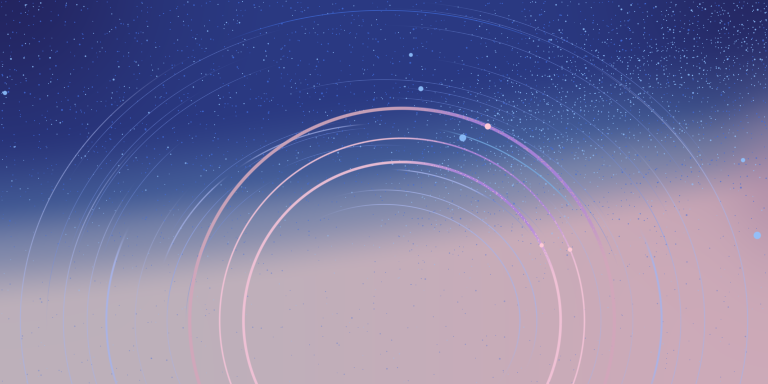
This background is drawn by a Shadertoy shader. Its source:

```glsl
const vec3 PINK = vec3(0.95, 0.76, 0.84);
const vec3 VIOLET = vec3(0.66, 0.50, 0.87);
const vec3 ICE = vec3(0.56, 0.76, 1.0);
const vec3 PERIWINKLE = vec3(0.65, 0.70, 0.92);
const vec3 COBALT = vec3(0.25, 0.42, 0.86);

float hash(vec2 p) {
    return fract(sin(dot(p, vec2(127.1, 311.7))) * 43758.5453);
}

// Antialiased coverage of a signed distance
float cover(float d) {
    float px = 0.8 / iResolution.y;
    return 1.0 - smoothstep(-px, px, d);
}

float disc(vec2 p, vec2 center, float radius) {
    return cover(length(p - center) - radius);
}

// Stroke that fades out at both ends of its angular span
float arc(vec2 q, float radius, float width, float middle, float span) {
    float angle = atan(q.y, q.x) - middle;
    angle = abs(atan(sin(angle), cos(angle)));
    return cover(abs(length(q) - radius) - width) * (1.0 - smoothstep(span * 0.5, span, angle));
}

// Dusk gradient whose horizon climbs to the right
vec3 sky(vec2 p) {
    float h = p.y - 0.36 - 0.08 * p.x - 0.035 * p.x * p.x;
    vec3 haze = mix(vec3(0.74, 0.69, 0.73), vec3(0.80, 0.665, 0.72), smoothstep(0.3, 1.9, p.x));
    vec3 col = mix(haze, vec3(0.49, 0.53, 0.67), smoothstep(-0.17, 0.01, h));
    col = mix(col, vec3(0.27, 0.37, 0.60), smoothstep(-0.02, 0.12, h));
    col = mix(col, vec3(0.165, 0.225, 0.51), smoothstep(0.07, 0.30, h));
    vec2 left = p - vec2(0.0, 1.05);
    vec2 right = p - vec2(1.97, 1.05);
    col = mix(col, vec3(0.13, 0.12, 0.34), 0.8 * exp(-7.0 * dot(left, left)));
    col = mix(col, vec3(0.14, 0.14, 0.36), 0.8 * exp(-8.0 * dot(right, right)));
    vec2 edge = (p - vec2(2.03, 0.53)) / vec2(0.12, 0.2);
    return mix(col, vec3(0.66, 0.52, 0.64), 0.5 * exp(-dot(edge, edge)));
}

// Star dust, thickest along a band rising to the upper right
vec3 addStars(vec3 col, vec2 p) {
    float across = (p.y - 0.52 - 0.42 * (p.x - 1.0)) / 0.20;
    float band = exp(-across * across) * smoothstep(0.85, 1.45, p.x);
    float high = smoothstep(0.2, 0.75, p.y);
    for (int i = 0; i < 4; i++) {
        float layer = float(i);
        float scale = 85.0 - 21.0 * layer;
        vec2 cell = floor(p * scale);
        vec2 seed = cell + 31.0 * layer;
        vec2 jitter = 0.25 + 0.5 * vec2(hash(seed + 3.7), hash(seed + 9.2));
        float radius = (0.0007 + 0.0003 * layer) * (0.7 + 0.8 * hash(seed + 5.1));
        float density = 0.04 + 0.10 * high + 0.32 * band;
        float lit = step(hash(seed), density);
        float pale = step(hash(seed + 7.3), 0.25 + 0.6 * band);
        float star = disc(p, (cell + jitter) / scale, radius) * lit;
        col = mix(col, mix(COBALT, ICE, pale), star * (0.35 + 0.5 * high));
    }
    return col;
}

// Fine trails on flattened orbits
vec3 addTrails(vec3 col, vec2 p) {
    vec2 q = (p - vec2(1.0, 0.165)) / vec2(1.0, 0.855);
    vec2 m = vec2(abs(q.x), q.y);
    for (int i = 0; i < 22; i++) {
        float n = float(i);
        float radius = 0.46 + 0.024 * n + 0.012 * hash(vec2(n, 1.0));
        float middle = 0.5 + 2.3 * hash(vec2(n, 2.0));
        float trail = arc(q, radius, 0.0009, middle, 0.25 + 0.4 * hash(vec2(n, 3.0)));
        col = mix(col, mix(COBALT, PERIWINKLE, 0.5), 0.45 * trail);
    }
    // Long side sweeps, mirrored about the axis
    float sweep = 0.6 * arc(m, 0.947, 0.0013, 0.1, 0.95);
    sweep += 0.55 * arc(m, 0.835, 0.0013, 0.05, 0.7);
    sweep += 0.5 * arc(m, 0.773, 0.0012, 0.0, 0.6);
    sweep += 0.85 * arc(m, 0.723, 0.0025, 0.02, 0.4);
    sweep += 0.35 * arc(m, 0.648, 0.0012, 0.0, 0.7);
    sweep += 0.45 * arc(m, 0.565, 0.0011, 0.0, 0.8);
    col = mix(col, PERIWINKLE, min(sweep, 1.0));
    // Inner and upper highlights
    float glint = 0.7 * arc(q, 0.354, 0.0014, 0.75, 1.4);
    glint += 0.7 * arc(q, 0.398, 0.0014, 0.75, 1.2);
    glint += 0.8 * arc(q, 0.461, 0.0018, 1.22, 0.32);
    glint += 0.7 * arc(q, 0.600, 0.0018, 1.95, 0.32);
    glint += 0.7 * arc(q, 0.600, 0.0018, 2.58, 0.28);
    col = mix(col, PERIWINKLE, min(glint, 1.0));
    col = mix(col, vec3(0.46, 0.68, 0.90), 0.75 * arc(q, 0.600, 0.0018, 0.95, 0.4));
    return mix(col, COBALT, 0.7 * arc(q, 0.945, 0.0012, 1.55, 0.5));
}

// Three round rings, each carrying a bead
vec3 addRings(vec3 col, vec2 p) {
    vec2 q = p - vec2(1.047, 0.165);
    float angle = atan(q.y, q.x);
    float violet = smoothstep(0.25, 0.75, angle) * (1.0 - smoothstep(1.15, 1.65, angle));
    vec3 radii = vec3(0.553, 0.475, 0.413);
    vec3 widths = vec3(0.0042, 0.0020, 0.0034);
    vec3 beads = vec3(1.155, 0.40, 0.495);
    for (int i = 0; i < 3; i++) {
        vec3 base = i == 0 ? vec3(0.82, 0.65, 0.73) : PINK;
        float grain = step(0.8, hash(floor(vec2(angle * 150.0, length(q) * 300.0))));
        vec3 ink = mix(base, VIOLET, violet * (0.95 - 0.4 * grain));
        float ring = cover(abs(length(q) - radii[i]) - widths[i]);
        col = mix(col, ink, 0.92 * ring);
        vec2 bead = radii[i] * vec2(cos(beads[i]), sin(beads[i]));
        col = mix(col, vec3(1.0, 0.79, 0.84), disc(q, bead, i == 0 ? 0.008 : 0.0055));
    }
    return col;
}

void mainImage(out vec4 fragColor, in vec2 fragCoord) {
    vec2 p = fragCoord / iResolution.xy * vec2(2.0, 1.0);
    vec3 col = addRings(addTrails(addStars(sky(p), p), p), p);

    // Large bright stars
    float bright = disc(p, vec2(1.205, 0.641), 0.0090);
    bright += disc(p, vec2(1.972, 0.387), 0.0095);
    bright += disc(p, vec2(1.096, 0.769), 0.0065);
    bright += disc(p, vec2(1.070, 0.857), 0.0050);
    bright += disc(p, vec2(1.935, 0.583), 0.0055);
    bright += disc(p, vec2(0.013, 0.758), 0.0055);
    col = mix(col, ICE, 0.9 * min(bright, 1.0));
    fragColor = vec4(col, 1.0);
}
```
